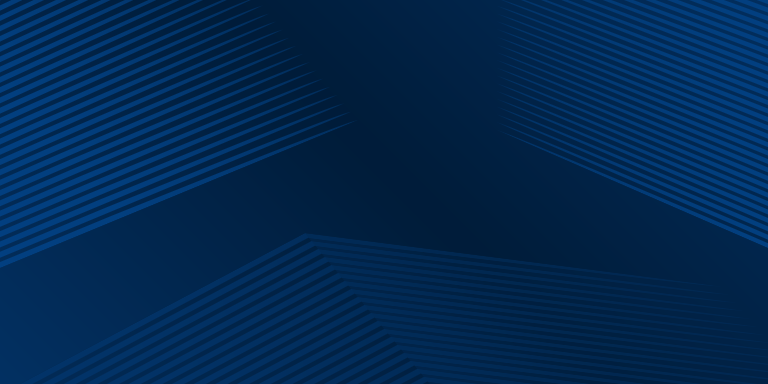
Write a WebGL 1 fragment shader that draws this background.

```glsl
precision highp float;
// Dark navy backdrop with three groups of tapering diagonal stripes.
// A diagonal gradient lies below; each group repeats bands by the height
// above or below its slanted border, and bands thin out to pointed tips.

uniform vec2 u_resolution;

const vec3 NAVY = vec3(0.000, 0.110, 0.225);
const vec3 DEEP_BLUE = vec3(0.010, 0.195, 0.395);
const vec3 BRIGHT_BLUE = vec3(0.008, 0.255, 0.515);
const vec3 FOLD_BLUE = vec3(0.008, 0.205, 0.415);

// Coverage of the side where the value is positive.
float inside(float value, float blur) {
    return clamp(value / blur + 0.5, 0.0, 1.0);
}

// Repeated bands, each filling [n, n + width] for n >= 0.
float bands(float level, float width, float blur) {
    float offset = abs(fract(level - 0.5 * width + 0.5) - 0.5);
    float band = inside(0.5 * width - offset, blur);
    return band * min(1.0, width / blur) * inside(level, blur);
}

// Signed height of a point over a line through an anchor.
float heightOver(vec2 p, vec2 anchor, float slope) {
    return p.y - anchor.y - slope * (p.x - anchor.x);
}

// Darkest along a falling diagonal, bluer towards two opposite corners.
vec3 backdrop(vec2 p) {
    float across = abs(p.x + p.y - 1.573);
    float rounded = sqrt(across * across + 0.006) - 0.06;
    return mix(NAVY, DEEP_BLUE, rounded / 1.6);
}

// Straight stripes above a border; reach is 0 at the tips, 1 when full.
vec3 stripes(vec3 base, float height, float spacing, float reach, float pixel) {
    float taper = sqrt(reach);
    float cover = bands(height / spacing, 0.58 * taper, pixel / spacing);
    return mix(base, BRIGHT_BLUE, cover * mix(0.35, 0.92, taper));
}

// Stripes bent along a fold that falls to the right from the apex.
vec3 foldedStripes(vec3 base, vec2 p, float pixel) {
    vec2 apex = vec2(0.794, 0.393);
    float foldRun = 0.828;
    float leftSlope = 0.53;
    float rightSlope = -0.128;
    float spacing = 0.0208;

    // Depth is scaled so the bands of both faces meet at the fold.
    float leftLevel = -heightOver(p, apex, leftSlope)
        / (spacing * (1.0 + leftSlope * foldRun));
    float rightLevel = -heightOver(p, apex, rightSlope)
        / (spacing * (1.0 + rightSlope * foldRun));
    float rightFace = inside(p.x - apex.x + foldRun * (p.y - apex.y), pixel);
    float blur = pixel / spacing;

    // The right face fades out along a slanted line of tips.
    float tip = 1.875 + 0.9 * (0.258 - p.y);
    float taper = sqrt(clamp((tip - p.x) / 0.9, 0.0, 1.0));
    float rightBands = bands(rightLevel, 0.64 * taper, blur);
    float fill = 0.16 * inside(rightLevel, blur) * taper;
    float rightTint = max(fill, rightBands * mix(0.3, 0.52, taper));

    // The left face has shaded gaps between its bands.
    float leftBands = bands(leftLevel, 0.56, blur * 0.75);
    float leftTint = leftBands * mix(0.9, 0.58, smoothstep(0.2, 1.1, p.x));
    float shade = 0.25 * inside(leftLevel, blur) * (1.0 - rightFace);
    vec3 ground = mix(base, NAVY, shade);
    return mix(ground, FOLD_BLUE, mix(leftTint, rightTint, rightFace));
}

void main() {
    vec2 p = gl_FragCoord.xy / u_resolution.y;
    p.x *= 2.0 * u_resolution.y / u_resolution.x;
    float pixel = 1.1 / u_resolution.y;
    vec3 color = backdrop(p);

    // Upper left group, rising and spreading to tips on a slanted line.
    float leftHeight = heightOver(p, vec2(0.0, 0.302), 0.413);
    float leftSpacing = 0.0268 * (1.0 + 0.1 * p.x);
    float leftTip = 0.932 - 0.83 * (p.y - 0.6875);
    float leftReach = clamp((leftTip - p.x) / 0.85, 0.0, 1.0);
    color = stripes(color, leftHeight, leftSpacing, leftReach, pixel);

    // Upper right group, falling and spreading from tips on an upright line.
    vec2 rightTip = vec2(1.294, 0.661);
    float rightRun = p.x - rightTip.x;
    float rightHeight = heightOver(p, rightTip, -0.435);
    float rightSpacing = 0.0202 * (1.0 + 0.12 * rightRun);
    float rightReach = clamp(rightRun / 0.65, 0.0, 1.0);
    color = stripes(color, rightHeight, rightSpacing, rightReach, pixel);

    // Lower folded group.
    color = foldedStripes(color, p, pixel);
    gl_FragColor = vec4(color, 1.0);
}
```
